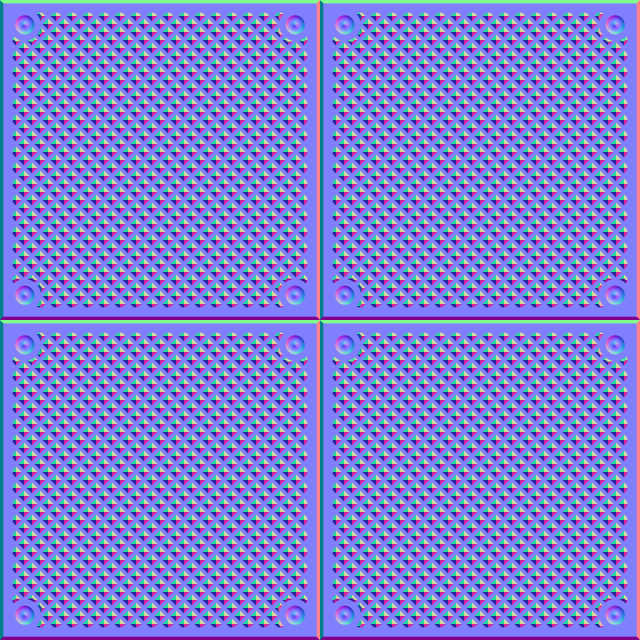
This texture map is drawn by a three.js fragment shader. Its source:

```glsl
// Tangent-space normal map of bevelled square plates with a diamond tread.
// Each plate folds onto one corner for its edge bevel and grooved studs;
// the pyramids come from a lattice turned by 45 degrees.

varying vec2 vUv;

const float PLATES = 2.0;          // plates across and up
const float LATTICE = 40.0;        // half diamond spacings per plate
const float DIAMOND = 0.68;        // half diagonal, in half spacings
const float FACET_TILT = 0.69;     // x and y of a pyramid facet normal
const float BEVEL = 0.0104;        // all widths below in plate units
const float BEVEL_TILT = 0.995;
const float MARGIN = 0.0395;       // plain border around the tread
const float STUD_INSET = 0.0775;   // stud centre from both edges
const float STUD_RADIUS = 0.0295;
const float STUD_CLEAR = 0.0500;   // tread-free circle around a stud
const float STUD_TILT = 0.97;
const float SOFTNESS = 0.0018;     // edge smoothing width on the canvas
const int TAPS = 3;                // smoothing samples per axis

// Unit normal from its sideways tilt
vec3 tilted(vec2 tilt) {
  return vec3(tilt, sqrt(max(0.0, 1.0 - dot(tilt, tilt))));
}

// Raised edge, split along the mitre at the corners
vec2 bevelTilt(vec2 edge, vec2 side) {
  vec2 axis = edge.x < edge.y ? vec2(1.0, 0.0) : vec2(0.0, 1.0);
  return axis * side * BEVEL_TILT;
}

// Round groove: the outer wall faces inward, the inner wall outward
vec2 studTilt(vec2 offset) {
  float r = length(offset) / STUD_RADIUS;
  float profile = (1.0 - 2.0 * r) * smoothstep(0.0, 0.22, r);
  return offset / max(length(offset), 1e-5) * profile * STUD_TILT;
}

// Staggered pyramids, chamfered where they meet the clear circle
vec2 treadTilt(vec2 p, vec2 offset) {
  vec2 g = p * LATTICE;
  vec2 q = mod(vec2(g.x + g.y, g.x - g.y), 2.0) - 1.0;
  float inside = (DIAMOND - max(abs(q.x), abs(q.y))) * 0.7071 / LATTICE;
  float rim = length(offset) - STUD_CLEAR;
  if (min(inside, rim) < 0.0) return vec2(0.0);
  if (rim < inside) return -normalize(offset) * FACET_TILT * 1.4142;
  return sign(vec2(q.x + q.y, q.x - q.y)) * FACET_TILT;
}

vec3 plateNormal(vec2 uv) {
  vec2 p = fract(uv * PLATES);
  vec2 side = sign(p - 0.5);
  vec2 edge = 0.5 - abs(p - 0.5);
  vec2 offset = side * (STUD_INSET - edge);
  float border = min(edge.x, edge.y);

  vec2 tilt = vec2(0.0);
  if (border < BEVEL) tilt = bevelTilt(edge, side);
  else if (length(offset) < STUD_RADIUS) tilt = studTilt(offset);
  else if (border > MARGIN) tilt = treadTilt(p, offset);
  return tilted(tilt);
}

void main() {
  // Box average over a small canvas area smooths every edge
  vec3 sum = vec3(0.0);
  for (int j = 0; j < TAPS; j++) {
    for (int i = 0; i < TAPS; i++) {
      vec2 tap = (vec2(float(i), float(j)) + 0.5) / float(TAPS) - 0.5;
      sum += plateNormal(vUv + tap * SOFTNESS);
    }
  }
  vec3 normal = sum / float(TAPS * TAPS);
  gl_FragColor = vec4(normal * 0.5 + 0.5, 1.0);
}
```
